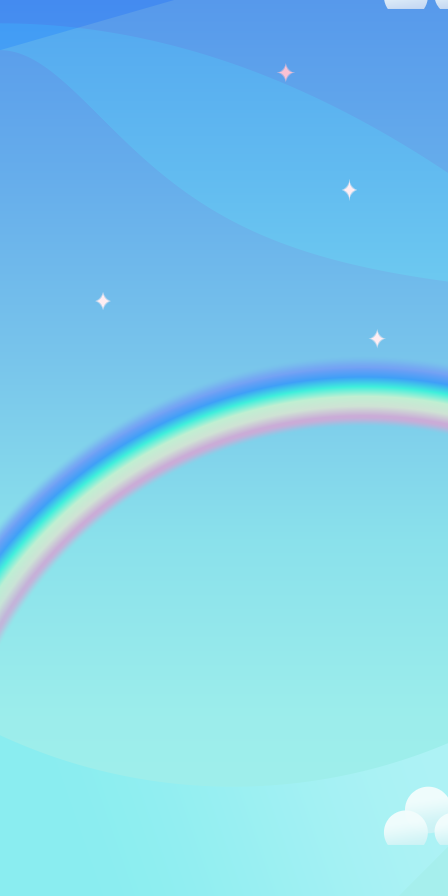
Reproduce this background procedurally as a Shadertoy shader.

```glsl
// Antialiased coverage of a signed distance in canvas heights
float cover(float d) {
    return clamp(0.5 - d * iResolution.y, 0.0, 1.0);
}

// Six evenly spaced colours, t from 0 to 1
vec3 ramp(vec3 stops[6], float t) {
    float s = clamp(t, 0.0, 1.0) * 5.0;
    int i = min(int(s), 4);
    return mix(stops[i], stops[i + 1], s - float(i));
}

// Three shaded puffs on a flat base, relative to the middle of that base
vec3 paintCloud(vec3 color, vec2 p, vec3 shadow) {
    vec3 puffs[3] = vec3[3](vec3(0.0, 0.039, 0.026),
                            vec3(0.028, 0.015, 0.021),
                            vec3(-0.025, 0.014, 0.0245));
    for (int i = 0; i < 3; i++) {
        vec2 q = (p - puffs[i].xy) / puffs[i].z;
        float d = max((length(q) - 1.0) * puffs[i].z, -p.y);
        float light = smoothstep(-0.9, 0.6, q.y - 0.15 * q.x);
        vec3 puffColor = mix(shadow, vec3(0.95, 0.99, 0.99), light);
        color = mix(color, puffColor, cover(d) * 0.96);
    }
    return color;
}

// Four-pointed star with rounded waist
float sparkle(vec2 p) {
    vec2 q = abs(p) / vec2(0.0088, 0.0105);
    float d = pow(pow(q.x, 0.62) + pow(q.y, 0.62), 1.0 / 0.62) - 1.0;
    return clamp(0.5 - d * 1.8, 0.0, 1.0);
}

void mainImage(out vec4 fragColor, in vec2 fragCoord) {
    vec2 p = fragCoord / iResolution.y;
    float u = p.x * 2.0;

    // Sky gradient, top to bottom
    vec3 color = ramp(vec3[6](vec3(0.34, 0.60, 0.92), vec3(0.40, 0.68, 0.92),
                              vec3(0.47, 0.77, 0.92), vec3(0.54, 0.88, 0.92),
                              vec3(0.61, 0.93, 0.92), vec3(0.64, 0.94, 0.92)), 1.0 - p.y);

    // Curved band of light and the deep blue corner
    float bandTop = 0.974 - 0.167 * u * u;
    float bandBottom = 0.944 - 0.297 * u * u / (u * u + 0.15);
    float band = cover(p.y - bandTop) * cover(bandBottom - p.y);
    color += band * vec3(-0.015, 0.055, 0.02);
    float corner = cover((0.944 + 0.144 * u - p.y) * 0.96);
    color += corner * vec3(-0.075, -0.055, 0.02);

    // Pale water below the large curved edge, with a glow to the right
    float water = cover(0.617 - length(p - vec2(0.26, 0.739)));
    water = (1.0 - water) * 0.0 + water * step(p.y, 0.3);
    float glow = smoothstep(0.05, 0.55, p.x + 0.35 * (p.y - 0.06));
    vec3 waterColor = mix(vec3(0.54, 0.93, 0.94), vec3(0.68, 0.95, 0.96), glow);
    color = mix(color, waterColor, water);
    float slope = cover((p.y + 0.445 - p.x) * 0.7);
    color = mix(color, vec3(0.64, 0.93, 0.91), slope * 0.6);

    // Rainbow, inner to outer rim
    float radius = length(p - vec2(0.406, 0.065));
    vec3 bow = ramp(vec3[6](vec3(0.80, 0.67, 0.84), vec3(0.82, 0.89, 0.83),
                            vec3(0.76, 0.94, 0.82), vec3(0.24, 0.94, 0.86),
                            vec3(0.24, 0.62, 0.97), vec3(0.45, 0.62, 0.96)),
                    (radius - 0.471) / 0.054);
    float bowAlpha = smoothstep(0.458, 0.470, radius) * (1.0 - smoothstep(0.522, 0.539, radius));
    color = mix(color, bow, bowAlpha * mix(0.8, 0.97, smoothstep(0.28, 0.42, p.y)));

    // Sparkles, pinker towards the top
    vec2 stars[4] = vec2[4](vec2(0.319, 0.919), vec2(0.390, 0.788),
                            vec2(0.115, 0.664), vec2(0.421, 0.622));
    for (int i = 0; i < 4; i++) {
        vec3 tint = mix(vec3(1.0, 0.93, 0.95), vec3(0.98, 0.76, 0.83),
                        smoothstep(0.8, 0.9, stars[i].y));
        color = mix(color, tint, sparkle(p - stars[i]));
    }

    // Clouds at the right edge
    color = paintCloud(color, p - vec2(0.478, 0.057), vec3(0.80, 0.95, 0.96));
    color = paintCloud(color, p - vec2(0.478, 0.990), vec3(0.78, 0.85, 0.95));

    fragColor = vec4(color, 1.0);
}
```
